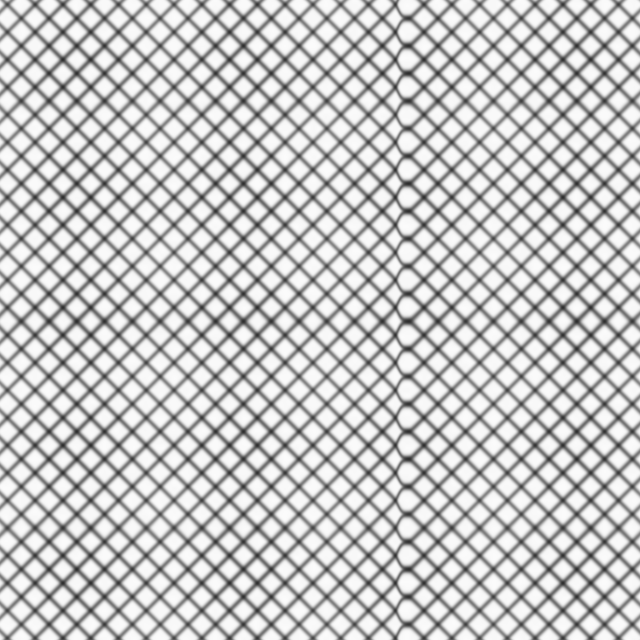
Give the GLSL for this pattern, as a three.js fragment shader.

```glsl
// Soft grey diagonal lattice on white, with drifting line weight and faint seams.
varying vec2 vUv;

float hash(vec2 p) {
  return fract(sin(dot(p, vec2(127.1, 311.7))) * 43758.5453);
}

float valueNoise(vec2 p) {
  vec2 i = floor(p);
  vec2 f = smoothstep(0.0, 1.0, fract(p));
  float low = mix(hash(i), hash(i + vec2(1.0, 0.0)), f.x);
  float high = mix(hash(i + vec2(0.0, 1.0)), hash(i + vec2(1.0, 1.0)), f.x);
  return mix(low, high, f.y);
}

float bump(float offset, float width) {
  return exp(-offset * offset / (width * width));
}

// Blurred line centred on every whole number
float softLine(float coord, float width) {
  return bump(abs(fract(coord + 0.5) - 0.5), width);
}

void main() {
  vec2 p = vec2(vUv.x, 1.0 - vUv.y);

  // Lattice coordinates: 23 diamonds each way
  vec2 cell = (p - vec2(0.0332, 0.0286)) * vec2(23.04, 23.23);

  // One vertical seam kinks the lines; three horizontal seams smudge them
  float kink = bump(p.x - 0.629, 0.009);
  cell.x += 0.16 * kink;
  cell.y += 0.05 * kink * sin(cell.y * 6.2832);
  float smudge = bump(p.y - 0.163, 0.010)
               + bump(p.y - 0.501, 0.010)
               + bump(p.y - 0.827, 0.010);

  // Slow drift of line weight across and down
  vec2 drift = cos(6.2832 * (p - vec2(0.25, 0.202)) / vec2(0.2604, 0.198));
  float weight = -0.6 * drift.x - 0.4 * drift.y;
  weight += 0.4 * (valueNoise(cell * 1.5) - 0.5);

  float width = 0.127 + 0.008 * weight + 0.018 * smudge;
  float depth = 0.52 + 0.055 * weight;
  float rising = 1.0 - depth * softLine(cell.x + cell.y, width);
  float falling = 1.0 - depth * softLine(cell.x - cell.y, width);

  // Near-white ground with slight mottling
  float ground = 0.985 - 0.015 * valueNoise(p * 110.0);
  gl_FragColor = vec4(vec3(ground * rising * falling), 1.0);
}
```
